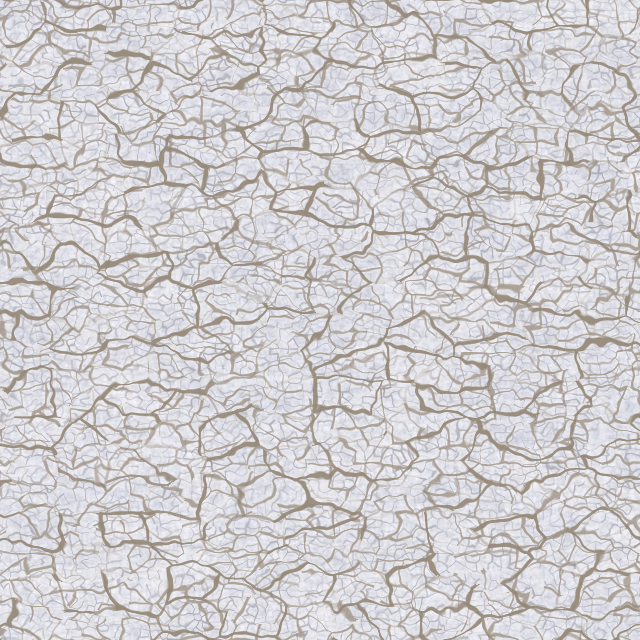
This texture is drawn by a Shadertoy shader. Its source:

```glsl
const vec3 PAINT = vec3(0.865, 0.868, 0.905);
const vec3 RIM = vec3(0.965, 0.96, 0.965);
const vec3 HAIRLINE = vec3(0.66, 0.655, 0.69);
const vec3 CRACK = vec3(0.635, 0.59, 0.54);
const vec3 DEEP_CRACK = vec3(0.58, 0.53, 0.465);

// Cells across the canvas for each generation of cracks
const vec2 PLATES = vec2(12.0, 20.0);
const vec2 CHIPS = vec2(25.0, 36.0);
const vec2 FLAKES = vec2(60.0, 74.0);

// Crack half widths, in canvas units
const float PLATE_WIDTH = 0.0023;
const float CHIP_WIDTH = 0.0016;
const float FLAKE_WIDTH = 0.0010;
const float SOFTNESS = 0.0012;

const float JITTER = 0.8;
const float GRAIN = 0.20;
const float BLOTCH = 0.05;

float hash(vec2 p) {
    vec3 q = fract(vec3(p.xyx) * 0.1031);
    q += dot(q, q.yzx + 33.33);
    return fract((q.x + q.y) * q.z);
}

vec2 hash2(vec2 p) {
    return vec2(hash(p + 17.3), hash(p + 91.7));
}

float noise(vec2 p) {
    vec2 i = floor(p), f = fract(p);
    f = f * f * (3.0 - 2.0 * f);
    return mix(mix(hash(i), hash(i + vec2(1, 0)), f.x),
               mix(hash(i + vec2(0, 1)), hash(i + vec2(1, 1)), f.x), f.y);
}

vec2 wobble(vec2 p) {
    return vec2(noise(p), noise(p + 37.5)) - 0.5;
}

vec2 cellPoint(vec2 cell) {
    return cell + 0.5 + JITTER * (hash2(cell) - 0.5);
}

// Cracks along Voronoi borders: x = coverage, y = distance to nearest border
vec2 cracks(vec2 uv, vec2 cells, float width, float faintest, float soft) {
    vec2 p = uv * cells, home = floor(p), nearest = home;
    float best = 1e3;
    for (int k = 0; k < 9; k++) {
        vec2 cell = home + vec2(k % 3, k / 3) - 1.0;
        vec2 r = cellPoint(cell) - p;
        if (dot(r, r) < best) {
            best = dot(r, r);
            nearest = cell;
        }
    }
    vec2 a = cellPoint(nearest);
    float thickness = width * (0.55 + 0.9 * noise(uv * 45.0 + cells));
    float coverage = 0.0, closest = 1.0;
    for (int k = 0; k < 25; k++) {
        if (k == 12) continue;
        vec2 cell = nearest + vec2(k % 5, k / 5) - 2.0;
        vec2 b = cellPoint(cell);
        vec2 n = normalize(b - a);
        float d = dot(0.5 * (a + b) - p, n) / length(n * cells);
        // Each border keeps one strength along its whole length
        float strength = hash(nearest + cell + cells);
        float w = thickness * mix(0.6, 1.3, strength);
        float line = 1.0 - smoothstep(w - soft, w + soft, d);
        coverage = max(coverage, line * mix(faintest, 1.0, smoothstep(0.05, 0.6, strength)));
        closest = min(closest, d);
    }
    return vec2(coverage, closest);
}

void mainImage(out vec4 fragColor, in vec2 fragCoord) {
    vec2 uv = fragCoord / min(iResolution.x, iResolution.y);
    float soft = max(SOFTNESS, 0.6 / min(iResolution.x, iResolution.y));

    // Ragged crack paths
    vec2 bent = uv + 0.022 * wobble(uv * 22.0) + 0.008 * wobble(uv * 75.0);
    vec2 fineBent = uv + 0.012 * wobble(uv * 40.0 + 9.0) + 0.005 * wobble(uv * 110.0);

    vec2 plate = cracks(bent, PLATES, PLATE_WIDTH, 0.15, soft);
    vec2 chip = cracks(bent + 3.0, CHIPS, CHIP_WIDTH, 0.1, soft);
    vec2 flake = cracks(fineBent + 5.0, FLAKES, FLAKE_WIDTH, 0.0, soft);

    // Paint with crossed brush grain and soft blotches
    float grain = 0.35 * noise(uv * vec2(90, 280)) + 0.3 * noise(uv * vec2(280, 100) + 50.0)
                + 0.35 * noise(uv * 310.0 + 80.0) - 0.5;
    float blotch = noise(uv * vec2(16, 22)) - 0.5;
    vec3 color = PAINT + GRAIN * grain + BLOTCH * blotch * vec3(1.2, 1.0, 0.6);

    // Light lips beside the cracks
    float lip = exp(-min(plate.y, chip.y) * 190.0);
    color = mix(color, RIM, 0.65 * lip);

    // Fine to coarse cracks
    float fade = 0.35 + 0.6 * noise(uv * 30.0 + 20.0);
    color = mix(color, HAIRLINE, flake.x * fade);
    color = mix(color, CRACK, 0.85 * chip.x);
    color = mix(color, DEEP_CRACK, 0.92 * plate.x);

    fragColor = vec4(clamp(color, 0.0, 1.0), 1.0);
}
```
